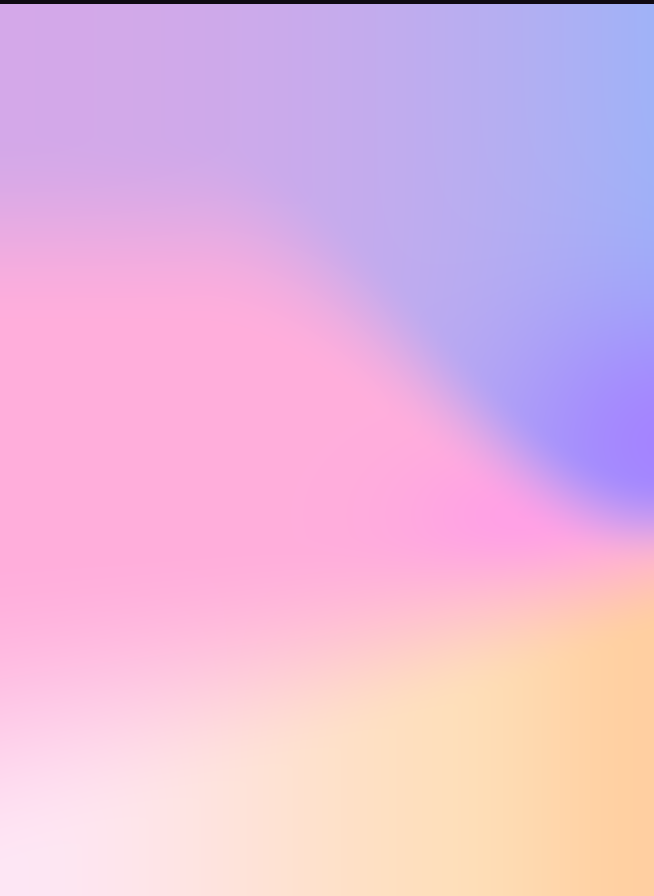
A WebGL 1 fragment shader for this background:

```glsl
precision highp float;
// Soft pastel gradient: lilac-blue sky, violet glow, pink band and a cream-peach floor.

uniform vec2 u_resolution;

// Sky, left to right, and the violet glow on its right edge
const vec3 ORCHID = vec3(0.830, 0.660, 0.912);
const vec3 BLUE   = vec3(0.625, 0.698, 0.970);
const vec3 VIOLET = vec3(0.645, 0.515, 1.000);
const vec2 VIOLET_CENTER = vec2(1.03, 0.505);
const vec2 VIOLET_RADIUS = vec2(0.26, 0.155);

// Pink band and its hotter spot
const vec3 PINK    = vec3(1.000, 0.682, 0.860);
const vec3 MAGENTA = vec3(1.000, 0.620, 0.905);
const vec2 MAGENTA_CENTER = vec2(0.80, 0.425);
const vec2 MAGENTA_RADIUS = vec2(0.18, 0.075);

// Floor, left to right
const vec3 BLUSH = vec3(0.994, 0.902, 0.957);
const vec3 CREAM = vec3(0.996, 0.872, 0.720);
const vec3 PEACH = vec3(1.000, 0.812, 0.630);

// Heights of the transitions: x at the left edge, y at the right edge
const vec2 PINK_LINE    = vec2(0.74, 0.415);
const vec2 PINK_SPREAD  = vec2(0.11, 0.055);
const vec2 FLOOR_TOP    = vec2(0.38, 0.425);
const vec2 FLOOR_BOTTOM = vec2(0.02, 0.290);

// Thin dark strip along the top
const vec3 STRIP_COLOR = vec3(0.06, 0.04, 0.07);
const float STRIP_HEIGHT = 0.0045;

// Elliptical falloff, 1 at the center
float glow(vec2 p, vec2 center, vec2 radius) {
  vec2 d = (p - center) / radius;
  return exp(-dot(d, d));
}

vec3 skyColor(vec2 p) {
  vec3 sky = mix(ORCHID, BLUE, p.x * p.x);
  return mix(sky, VIOLET, glow(p, VIOLET_CENTER, VIOLET_RADIUS));
}

vec3 pinkColor(vec2 p) {
  return mix(PINK, MAGENTA, 0.85 * glow(p, MAGENTA_CENTER, MAGENTA_RADIUS));
}

vec3 floorColor(vec2 p) {
  vec3 base = mix(BLUSH, CREAM, smoothstep(0.0, 0.8, p.x));
  return mix(base, PEACH, smoothstep(0.68, 1.0, p.x));
}

void main() {
  vec2 p = gl_FragCoord.xy / u_resolution;

  // Sky melts into pink along an S-curve that falls to the right
  float bend = smoothstep(0.3, 1.0, p.x);
  float line = mix(PINK_LINE.x, PINK_LINE.y, bend);
  float spread = mix(PINK_SPREAD.x, PINK_SPREAD.y, bend);
  float skyAmount = smoothstep(line - spread, line + spread, p.y);
  vec3 color = mix(pinkColor(p), skyColor(p), skyAmount);

  // Pink fades to the floor, more sharply toward the right
  float top = mix(FLOOR_TOP.x, FLOOR_TOP.y, p.x);
  float bottom = mix(FLOOR_BOTTOM.x, FLOOR_BOTTOM.y, p.x);
  color = mix(color, floorColor(p), 1.0 - smoothstep(bottom, top, p.y));

  // Strip with a one-pixel soft edge
  float pixel = 1.0 / u_resolution.y;
  float edge = 1.0 - STRIP_HEIGHT;
  float strip = smoothstep(edge - 0.5 * pixel, edge + 0.5 * pixel, p.y);
  gl_FragColor = vec4(mix(color, STRIP_COLOR, strip), 1.0);
}
```
